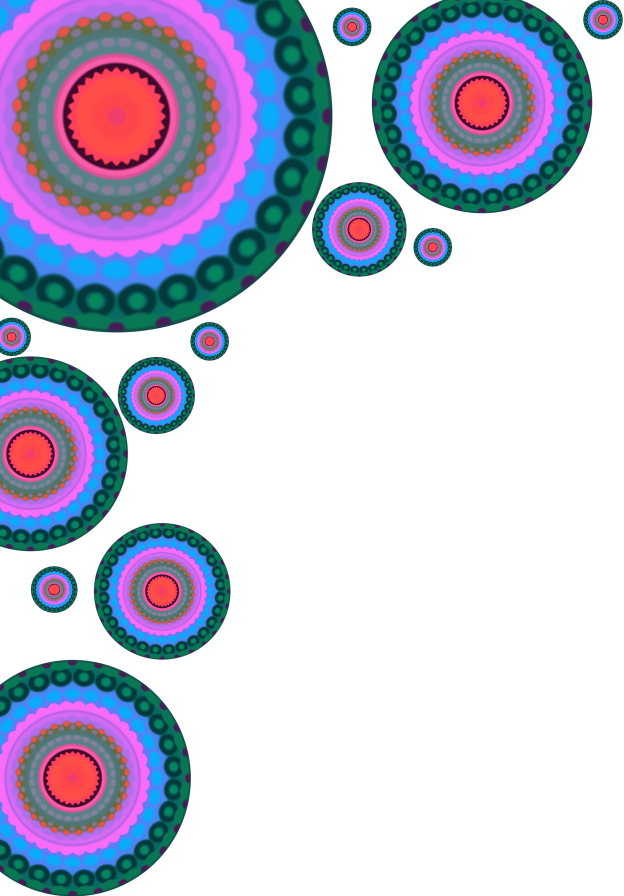
Give the GLSL for this background, as a WebGL 1 fragment shader.

```glsl
precision highp float;
// Concentric mandala discs of mixed sizes scattered along the top and left of a white page.
uniform vec2 u_resolution;

const float TAU = 6.2831853;

// Keeps the disc that this point lies deepest in: xy = local position, z = radius.
void place(inout vec3 disc, vec2 p, vec2 center, float radius) {
  vec2 local = (p - center) / radius;
  if (length(local) < length(disc.xy)) disc = vec3(local, radius);
}

// Soft step across the radius, never sharper than one pixel.
float edge(float at, float r, float soft) {
  return smoothstep(at - soft, at + soft, r);
}

// Position inside one of n repeated sectors: x along the arc, y the radius.
vec2 sector(float angle, float r, float n, float shift) {
  float turn = angle / TAU * n + shift;
  return vec2((fract(turn) - 0.5) * TAU / n * r, r);
}

// Coverage of an elliptical bead in sector space.
float bead(vec2 q, float ring, vec2 size, float soft) {
  float d = length((q - vec2(0.0, ring)) / size) - 1.0;
  return 1.0 - smoothstep(-0.25, 0.25 + soft / size.x, d);
}

vec3 mandala(vec2 p, float pixel) {
  float r = length(p);
  float angle = atan(p.x, p.y);
  float s = max(0.008, pixel);
  float wave = cos(angle * 28.0);
  float scallop = abs(sin(angle * 18.0));

  // Red heart
  vec3 c = mix(vec3(0.94, 0.24, 0.42), vec3(1.0, 0.27, 0.30), edge(0.04, r, s));
  c = mix(c, vec3(1.0, 0.33, 0.27), 0.6 * edge(0.11, r, 0.02));
  c = mix(c, vec3(1.0, 0.25, 0.36), edge(0.185, r, s));

  // Dark toothed ring and its pink rim
  c = mix(c, vec3(0.25, 0.03, 0.17), edge(0.218 + 0.009 * wave, r, s));
  c = mix(c, vec3(0.98, 0.36, 0.66), edge(0.248, r, s));
  c = mix(c, vec3(0.85, 0.32, 0.60), edge(0.275, r, s));

  // Grey and olive bands
  c = mix(c, vec3(0.34, 0.51, 0.53), edge(0.292, r, s));
  c = mix(c, vec3(0.53, 0.50, 0.61), bead(sector(angle, r, 28.0, 0.0), 0.345, vec2(0.027, 0.018), s));
  c = mix(c, vec3(0.31, 0.46, 0.46), edge(0.37, r, s));
  c = mix(c, vec3(0.40, 0.42, 0.25), edge(0.41 + 0.008 * wave, r, s));
  c = mix(c, vec3(0.52, 0.46, 0.58), bead(sector(angle, r, 28.0, 0.5), 0.43, vec2(0.02, 0.015), s));

  // Violet and pink petals
  c = mix(c, vec3(0.69, 0.43, 0.91), edge(0.472 - 0.01 * wave, r, 0.012 + pixel));
  c = mix(c, vec3(0.90, 0.33, 0.29), bead(sector(angle, r, 28.0, 0.0), 0.462, vec2(0.025, 0.017), s));
  c = mix(c, vec3(0.83, 0.42, 0.96), edge(0.52 + 0.008 * wave, r, 0.014));
  c = mix(c, vec3(0.72, 0.39, 0.89), edge(0.558, r, s) * (1.0 - edge(0.575, r, s)));
  c = mix(c, vec3(0.98, 0.42, 0.97), edge(0.58, r, 0.012));

  // Blue band with cyan drops
  c = mix(c, vec3(0.38, 0.48, 0.96), edge(0.626 + 0.028 * scallop, r, s));
  c = mix(c, vec3(0.04, 0.67, 0.98), bead(sector(angle, r, 28.0, 0.5), 0.716, vec2(0.065, 0.045), s));
  c = mix(c, vec3(0.27, 0.53, 0.94), edge(0.755, r, 0.025));

  // Green border with dark arches
  c = mix(c, vec3(0.03, 0.42, 0.39), edge(0.803 + 0.018 * wave, r, 0.016 + pixel));
  vec2 q = sector(angle, r, 28.0, 0.0);
  float arch = abs(length((q - vec2(0.0, 0.86)) / vec2(0.068, 0.060)) - 1.0);
  c = mix(c, vec3(0.01, 0.20, 0.21), 0.9 * (1.0 - smoothstep(0.12, 0.50 + pixel * 8.0, arch)));
  c = mix(c, vec3(0.02, 0.53, 0.37), bead(q, 0.86, vec2(0.027, 0.028), s));
  c = mix(c, vec3(0.03, 0.47, 0.33), edge(0.928 + 0.014 * wave, r, 0.012));
  c = mix(c, vec3(0.29, 0.10, 0.34), bead(sector(angle, r, 28.0, 0.5), 0.983, vec2(0.034, 0.027), s));
  return mix(c, vec3(0.09, 0.25, 0.28), 0.7 * edge(0.985, r, s));
}

void main() {
  vec2 p = gl_FragCoord.xy / u_resolution.y;
  vec3 disc = vec3(9.0, 9.0, 1.0);

  // Large discs
  place(disc, p, vec2(0.130, 0.870), 0.241);
  place(disc, p, vec2(0.538, 0.885), 0.123);
  place(disc, p, vec2(0.034, 0.4935), 0.1087);
  place(disc, p, vec2(0.081, 0.1315), 0.132);

  // Medium discs
  place(disc, p, vec2(0.181, 0.340), 0.0762);
  place(disc, p, vec2(0.401, 0.744), 0.0527);
  place(disc, p, vec2(0.1745, 0.5586), 0.043);

  // Small discs
  place(disc, p, vec2(0.0605, 0.342), 0.026);
  place(disc, p, vec2(0.393, 0.970), 0.0215);
  place(disc, p, vec2(0.673, 0.978), 0.022);
  place(disc, p, vec2(0.483, 0.724), 0.0215);
  place(disc, p, vec2(0.013, 0.624), 0.0215);
  place(disc, p, vec2(0.234, 0.619), 0.0215);

  float pixel = 0.7 / (u_resolution.y * disc.z);
  float outside = edge(1.0, length(disc.xy), pixel);
  gl_FragColor = vec4(mix(mandala(disc.xy, pixel), vec3(1.0), outside), 1.0);
}
```
